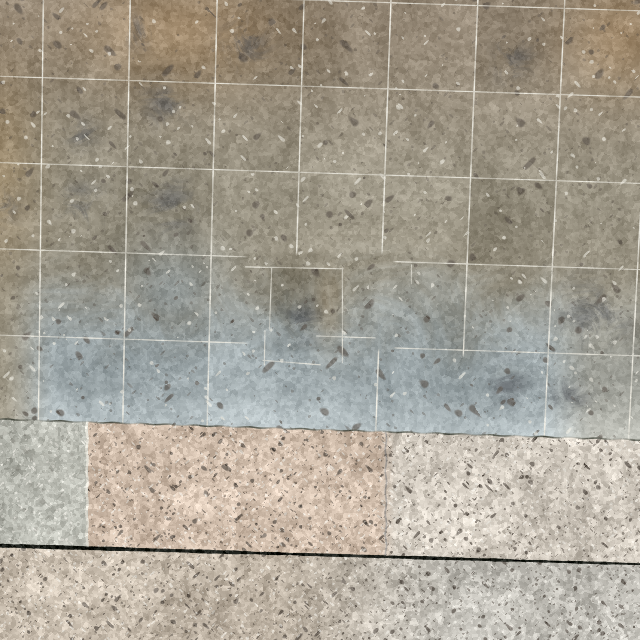
A Shadertoy shader for this texture:

```glsl
// Weathered paving: a skewed grid of tiles with pale joints above two rows of
// pitted kerb slabs split by a dark gap. Layered sines give the mottling,
// cellular noise the pits and grain, Gaussian blots the stains.

#define TILE_PITCH 0.1348
#define TILE_SLOPE 0.0325
#define KERB_TOP 0.655
#define GAP_LEVEL 0.8525
#define GAP_SLOPE 0.029
#define JOINT_WIDTH 0.001
#define MOTTLE 0.055
#define GRAIN 0.13
#define STAIN 0.55
#define JOINT_COLOR vec3(0.91, 0.9, 0.86)
#define PIT_COLOR vec3(0.36, 0.33, 0.3)

float hash(vec2 p) {
  vec3 q = fract(p.xyx * vec3(0.1031, 0.103, 0.0973));
  q += dot(q, q.yzx + 33.33);
  return fract((q.x + q.y) * q.z);
}

// Distance to the nearest scattered point, and its random value
vec2 cellular(vec2 p) {
  vec2 best = vec2(9, 0);
  for (int k = 0; k < 9; k++) {
    vec2 c = floor(p) + vec2(k % 3 - 1, k / 3 - 1);
    float d = length(p - c - vec2(hash(c), hash(c + 71.7)));
    if (d < best.x) best = vec2(d, hash(c + 19.3));
  }
  return best;
}

float layeredSines(vec2 p) {
  float sum = 0.0, amp = 0.6;
  for (int i = 0; i < 6; i++) {
    p = mat2(0.8, -0.6, 0.6, 0.8) * p * 1.8 + 1.3;
    p += 0.8 * sin(p.yx);
    sum += amp * sin(p.x) * sin(p.y);
    amp *= 0.72;
  }
  return sum;
}

float spots(vec2 p, float scale, float density) {
  vec2 c = cellular(p * scale + 0.25 * sin(p.yx * scale * 2.7));
  float r = 0.12 + 0.3 * fract(c.y * 37.0);
  return step(1.0 - density, c.y) * (1.0 - smoothstep(0.5 * r, r, c.x));
}

float stroke(float d, float halfWidth, float px) {
  return 1.0 - smoothstep(halfWidth - 0.5 * px, halfWidth + 0.7 * px, abs(d));
}

float segment(vec2 p, vec2 a, vec2 b) {
  vec2 ab = b - a;
  return length(p - a - ab * clamp(dot(p - a, ab) / dot(ab, ab), 0.0, 1.0));
}

float softBox(vec2 p, vec2 lo, vec2 hi) {
  vec2 m = smoothstep(lo - 0.005, lo + 0.005, p) * smoothstep(hi + 0.005, hi - 0.005, p);
  return m.x * m.y;
}

float blot(vec2 p, float x, float y, float rx, float ry) {
  vec2 d = (p - vec2(x, y)) / vec2(rx, ry);
  return exp(-dot(d, d));
}

vec3 tiles(vec2 p, float level, float mottle, float px) {
  float t = p.y / 0.664, pitchX = 0.1358 - 0.0039 * t;
  vec2 grid = vec2((p.x - 0.0677 + 0.0078 * t) / pitchX, (level + 0.0156) / TILE_PITCH);
  vec2 toJoint = (grid - round(grid)) * vec2(pitchX, TILE_PITCH);
  float worn = max(softBox(p, vec2(0.385, 0.396), vec2(0.617, 0.547)),
    max(softBox(p, vec2(0.43, 0.545), vec2(0.48, 0.7)), softBox(p, vec2(0.7, 0.555), vec2(0.74, 0.7))));

  // Brown above, olive in the middle, cool and pale near the kerb
  vec3 col = mix(vec3(0.57, 0.52, 0.45), vec3(0.59, 0.565, 0.5), smoothstep(0.0, 0.3, level));
  float cool = smoothstep(0.36, 0.57, level + 0.03 * mottle) * smoothstep(0.0, 0.09, p.x);
  cool = max(cool, 0.75 * blot(p, 0.27, 0.46, 0.09, 0.08));
  cool *= 1.0 - 0.55 * smoothstep(0.84, 0.93, p.x);
  col = mix(col, vec3(0.61, 0.65, 0.66), cool) + 0.11 * smoothstep(0.58, 0.655, level);
  float warm = blot(p, 0.28, 0.05, 0.16, 0.09) + blot(p, 0.97, 0.06, 0.09, 0.09)
    + blot(p, 0.0, 0.26, 0.06, 0.16) + blot(p, 0.515, 0.49, 0.025, 0.06);
  col += warm * vec3(0.055, 0.015, -0.03) + MOTTLE * mottle;
  col += (hash(floor(grid) + 40.0) - 0.5) * 0.075 * (1.0 - worn);
  col -= 0.06 * softBox(p, vec2(0.424, 0.42), vec2(0.535, 0.55));

  // Stains: center and radius
  vec3 stains[12] = vec3[12](
    vec3(0.385, 0.07, 0.038), vec3(0.8, 0.095, 0.032), vec3(0.267, 0.323, 0.04),
    vec3(0.13, 0.322, 0.035), vec3(0.93, 0.495, 0.055), vec3(0.215, 0.05, 0.025),
    vec3(0.26, 0.16, 0.035), vec3(0.79, 0.6, 0.032), vec3(0.89, 0.62, 0.03),
    vec3(0.13, 0.21, 0.024), vec3(0, 0.32, 0.03), vec3(0.47, 0.5, 0.03));
  float dirt = 0.0;
  for (int i = 0; i < 12; i++) dirt += blot(p, stains[i].x, stains[i].y, stains[i].z, stains[i].z);
  dirt *= smoothstep(-0.6, 1.0, layeredSines(p * 24.0));
  col = mix(col, vec3(0.3, 0.31, 0.33), STAIN * min(dirt, 1.0));
  col = mix(col, PIT_COLOR, 0.6 * spots(p, 45.0, 0.13) + 0.35 * spots(p, 110.0, 0.12));
  col = mix(col, JOINT_COLOR, 0.6 * spots(p + 3.0, 85.0, 0.07));

  // Regular joints, then the displaced ones in the worn area
  float joint = max(stroke(toJoint.x, JOINT_WIDTH, px), 0.9 * stroke(toJoint.y, JOINT_WIDTH * 0.8, px));
  joint *= 1.0 - worn;
  vec4 shifted[7] = vec4[7](
    vec4(0.384, 0.417, 0.536, 0.42), vec4(0.4245, 0.419, 0.421, 0.514),
    vec4(0.535, 0.419, 0.535, 0.566), vec4(0.414, 0.517, 0.413, 0.57),
    vec4(0.411, 0.563, 0.5, 0.57), vec4(0.495, 0.525, 0.586, 0.528), vec4(0.643, 0.414, 0.643, 0.443));
  for (int i = 0; i < 7; i++)
    joint = max(joint, 0.85 * stroke(segment(p, shifted[i].xy, shifted[i].zw), JOINT_WIDTH * 0.8, px));
  return mix(col, JOINT_COLOR, joint * (0.8 + 0.2 * sin(p.x * 61.0 + 3.0 * sin(p.y * 47.0))));
}

vec3 kerb(vec2 p, float gap, float mottle, float px) {
  float above = step(gap, 0.0), left = above * step(p.x, 0.137);
  vec3 upper = mix(vec3(0.82, 0.745, 0.675), vec3(0.82, 0.79, 0.745), smoothstep(0.59, 0.62, p.x));
  vec3 lower = mix(vec3(0.78, 0.735, 0.675), vec3(0.755, 0.745, 0.715), smoothstep(0.4, 0.75, p.x));
  vec3 col = mix(mix(lower, upper, above), vec3(0.74, 0.745, 0.71), left) + 1.3 * MOTTLE * mottle;
  float pits = 0.7 * spots(p, 75.0, 0.22) + 0.5 * spots(p, 150.0, 0.25);
  col = mix(col, PIT_COLOR, min(pits, 1.0) * (1.0 - 0.8 * left));
  col = mix(col, vec3(0.93, 0.92, 0.89), 0.55 * spots(p + 5.0, 120.0, 0.3));
  float x = p.x + 0.001 * sin(p.y * 190.0);
  col = mix(col, JOINT_COLOR, 0.8 * above * stroke(x - 0.136, 0.0018, px));
  col = mix(col, vec3(0.54), 0.6 * above * stroke(x - 0.603, 0.0012, px));
  float width = mix(0.0029, 0.0016, p.x) + 0.0007 * layeredSines(vec2(p.x * 30.0, 2));
  return mix(col, vec3(0.1, 0.11, 0.09), stroke(gap, width, px));
}

void mainImage(out vec4 fragColor, in vec2 fragCoord) {
  vec2 p = fragCoord / iResolution.xy;
  p.y = 1.0 - p.y; // depth below the top edge
  float px = 1.0 / iResolution.y, mottle = layeredSines(p * 9.0);
  float level = p.y - TILE_SLOPE * p.x, gap = p.y - GAP_SLOPE * p.x - GAP_LEVEL;
  float edge = level - KERB_TOP + 0.0007 * sin(p.x * 150.0);
  float onKerb = smoothstep(-px, px, edge);
  vec3 col = mix(tiles(p, level, mottle, px), kerb(p, gap, mottle, px), onKerb);
  col = mix(col, vec3(0.32, 0.33, 0.29), (0.55 + 0.35 * sin(p.x * 83.0)) * stroke(edge, 0.0011, px));

  // Fine stone grain, coarser on the kerb
  float grain = cellular(p * 210.0).y + cellular(p * 95.0 + 7.0).y - 1.0;
  col += GRAIN * grain * mix(0.55, 1.0, onKerb);
  fragColor = vec4(clamp(col, 0.0, 1.0), 1);
}
```
